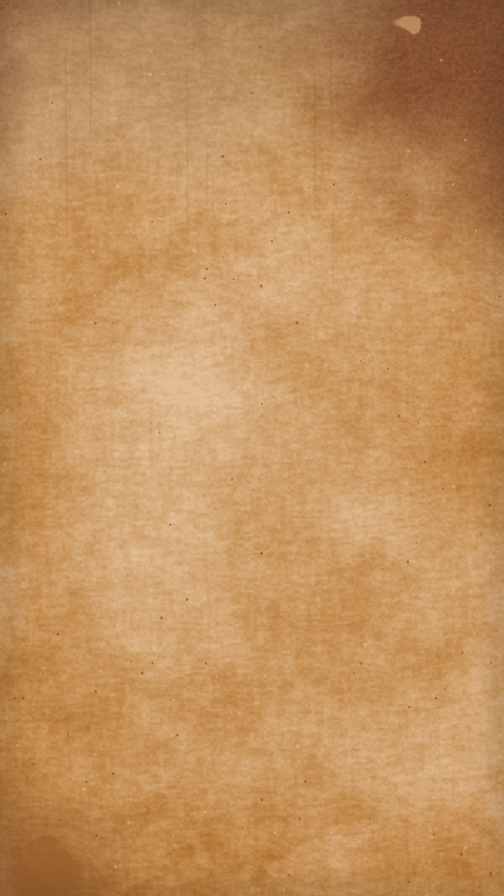
Give the GLSL for this texture, as a Shadertoy shader.

```glsl
#define GLOW_CENTER vec2(0.55, 0.60)
#define GLOW_SIZE vec2(0.50, 0.34)
#define BASE_TONE 0.36
#define GLOW_GAIN 0.55
#define BLOTCH_GAIN 0.95
#define GRAIN_GAIN 0.36
#define FIBRE_GAIN 0.22
#define SCRATCH_GAIN 0.05

const vec3 OCHRE = vec3(0.68, 0.44, 0.18);
const vec3 AMBER = vec3(0.775, 0.56, 0.325);
const vec3 TAN = vec3(0.82, 0.64, 0.44);
const vec3 CREAM = vec3(0.87, 0.725, 0.56);
const vec3 UMBER = vec3(0.63, 0.49, 0.34);
const vec3 RUST = vec3(0.49, 0.28, 0.17);

float hash(vec2 p) {
    vec3 q = fract(p.xyx * vec3(0.1031, 0.1030, 0.0973));
    q += dot(q, q.yzx + 33.33);
    return fract((q.x + q.y) * q.z);
}

float noise(vec2 p) {
    vec2 cell = floor(p), f = fract(p);
    f = f * f * (3.0 - 2.0 * f);
    return mix(mix(hash(cell), hash(cell + vec2(1, 0)), f.x),
               mix(hash(cell + vec2(0, 1)), hash(cell + vec2(1, 1)), f.x), f.y);
}

float fbm(vec2 p) {
    float sum = 0.0, weight = 0.5;
    for (int i = 0; i < 5; i++) {
        sum += weight * noise(p);
        p = mat2(1.6, 1.2, -1.2, 1.6) * p + 17.3;
        weight *= 0.52;
    }
    return sum;
}

// Ochre to cream ramp
vec3 paperColor(float tone) {
    vec3 color = mix(OCHRE, AMBER, clamp(tone / 0.45, 0.0, 1.0));
    color = mix(color, TAN, clamp((tone - 0.45) / 0.28, 0.0, 1.0));
    return mix(color, CREAM, clamp((tone - 0.73) / 0.32, 0.0, 1.2));
}

// Sparse round specks, one candidate per cell
float specks(vec2 p, float density) {
    vec2 cell = floor(p);
    vec2 center = 0.3 + 0.4 * vec2(hash(cell + 3.1), hash(cell + 8.7));
    float radius = 0.10 + 0.16 * hash(cell + 5.5);
    float present = step(1.0 - density, hash(cell + 21.0));
    return present * smoothstep(radius, radius * 0.3, length(fract(p) - center));
}

// Faint vertical hairlines, broken along their length
float scratches(vec2 p) {
    float sum = 0.0;
    for (int i = 0; i < 7; i++) {
        float id = float(i);
        float x = 0.04 + 0.78 * hash(vec2(id, 4.0)) + 0.004 * noise(vec2(p.y * 5.0, id));
        float line = smoothstep(0.0035, 0.0005, abs(p.x - x));
        sum += line * smoothstep(0.4, 0.8, noise(vec2(id * 9.0, p.y * 7.0)));
    }
    return sum;
}

void mainImage(out vec4 fragColor, in vec2 fragCoord) {
    vec2 uv = fragCoord / iResolution.xy;
    vec2 p = fragCoord / iResolution.x;

    // Broad light and cloudy stains
    vec2 offset = (uv - GLOW_CENTER) / GLOW_SIZE;
    float glow = exp(-dot(offset, offset));
    float blotch = fbm(p * 3.2 + 5.0) - 0.48;
    float mottle = fbm(p * vec2(13.0, 17.0) + 40.0) - 0.48;
    float tone = BASE_TONE + GLOW_GAIN * glow + BLOTCH_GAIN * blotch + 0.4 * mottle;
    vec2 lowLight = (uv - vec2(0.66, 0.14)) / vec2(0.5, 0.16);
    tone += 0.26 * exp(-dot(lowLight, lowLight));
    tone -= 0.20 * smoothstep(0.3, 0.0, uv.x) * smoothstep(0.75, 0.4, uv.y);

    // Ragged orange stains along the foot
    float stain = smoothstep(0.50, 0.58, fbm(p * 4.5 + 71.0) + 0.3 * (0.08 - uv.y));
    tone -= 0.25 * stain * smoothstep(0.17, 0.03, uv.y);

    // Paper grain, short level fibres and a weak weave
    float grain = 0.55 * noise(p * vec2(150.0, 190.0)) + 0.45 * noise(p * 290.0 + 9.0) - 0.5;
    float fibre = noise(p * vec2(45.0, 150.0) + 3.0 * mottle) - 0.5;
    float weave = noise(p * vec2(130.0, 22.0) + 60.0) - 0.5;
    tone += GRAIN_GAIN * grain + FIBRE_GAIN * fibre + 0.12 * weave;
    vec3 color = paperColor(tone);

    // Greyed top, then rusty upper corners
    float top = smoothstep(0.72, 1.02, uv.y + 0.25 * blotch);
    color = mix(color, UMBER * (1.0 + 0.35 * (tone - 0.4)), 0.75 * top);
    float side = abs(uv.x - 0.42) / 0.58;
    float corner = smoothstep(0.80, 1.08, uv.y + 0.13 * side * side - 0.35 * blotch);
    float rust = corner * smoothstep(0.1, 0.85, side - 0.5 * blotch);
    color = mix(color, RUST * (1.0 + 0.3 * grain), 0.85 * rust);
    float foot = smoothstep(0.25, 0.0, length(p * vec2(1.0, 0.8)) + 0.3 * blotch);
    color = mix(color, RUST, 0.55 * foot);

    // Scratches, flecks and a worn patch
    color *= 1.0 - SCRATCH_GAIN * scratches(p) * smoothstep(0.5, 0.8, uv.y);
    color = mix(color, CREAM, 0.55 * specks(p * 45.0, 0.035));
    color = mix(color, RUST, 0.6 * specks(p * 55.0 + 30.0, 0.02));
    vec2 worn = (uv - vec2(0.82, 0.975)) / vec2(0.028, 0.009);
    float patchEdge = length(worn) + 1.2 * (noise(p * 45.0) - 0.5);
    color = mix(color, TAN, 0.7 * smoothstep(1.1, 0.7, patchEdge));

    // Edge shading
    vec2 rim = min(uv, 1.0 - uv);
    color *= 0.92 + 0.08 * smoothstep(0.0, 0.07, min(rim.x, rim.y * 1.8));
    fragColor = vec4(color, 1.0);
}
```
